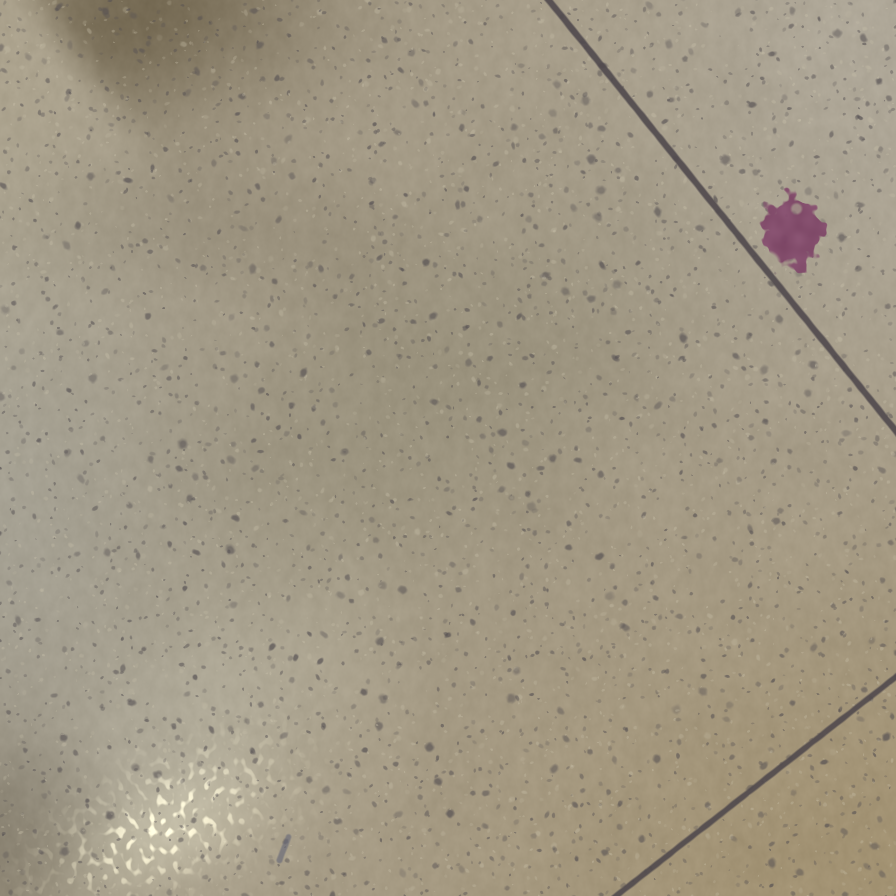
Write a WebGL 1 fragment shader that draws this texture.

```glsl
precision highp float;
// Speckled stone floor with two dark joints, a plum stain, a shadow and a glossy glow.
uniform vec2 u_resolution;

vec2 hash2(vec2 p) {
  vec3 q = fract(p.xyx * vec3(0.1031, 0.1030, 0.0973));
  q += dot(q, q.yzx + 33.33);
  return fract((q.xx + q.yz) * q.zy);
}

float gradientDot(vec2 cell, vec2 offset, vec2 local) {
  float angle = 6.2832 * hash2(cell + offset + 71.0).x;
  return dot(vec2(cos(angle), sin(angle)), local - offset);
}

// Gradient noise, roughly -0.7 to 0.7
float noise(vec2 p) {
  vec2 cell = floor(p), f = fract(p);
  vec2 w = f * f * f * (f * (f * 6.0 - 15.0) + 10.0);
  float low = mix(gradientDot(cell, vec2(0.0), f), gradientDot(cell, vec2(1.0, 0.0), f), w.x);
  float high = mix(gradientDot(cell, vec2(0.0, 1.0), f), gradientDot(cell, vec2(1.0), f), w.x);
  return mix(low, high, w.y);
}

float fbm(vec2 p) {
  float sum = 0.0, amp = 0.6;
  for (int i = 0; i < 4; i++) {
    sum += amp * noise(p);
    p = mat2(1.6, 1.2, -1.2, 1.6) * p + 13.7;
    amp *= 0.55;
  }
  return sum;
}

mat2 rotation(float a) {
  return mat2(cos(a), sin(a), -sin(a), cos(a));
}

// Soft elliptical falloff, tilted by an angle
float glow(vec2 p, vec2 centre, vec2 radius, float angle) {
  vec2 d = rotation(-angle) * (p - centre) / radius;
  return exp(-dot(d, d));
}

// One scattered, irregular grain per cell; density is the share of filled cells
float grains(vec2 p, float cells, float density, float size, float seed) {
  vec2 q = rotation(seed) * p * cells + seed * 17.0;
  vec2 cell = floor(q);
  vec2 place = hash2(cell + seed), kind = hash2(cell + seed + 43.0);
  vec2 d = rotation(6.2832 * kind.y) * (fract(q) - mix(vec2(0.25), vec2(0.75), place));
  d.x *= mix(1.0, 1.8, place.y);
  float radius = size * mix(0.55, 1.25, fract(kind.x * 57.0));
  float dist = length(d) + 0.05 * noise(q * 6.0);
  float strength = mix(0.35, 1.0, fract(kind.y * 31.0));
  return step(kind.x, density) * strength * smoothstep(radius, radius * 0.35, dist);
}

float segment(vec2 p, vec2 a, vec2 b) {
  vec2 ab = b - a;
  return length(p - a - ab * clamp(dot(p - a, ab) / dot(ab, ab), 0.0, 1.0));
}

float joint(vec2 p, vec2 a, vec2 b, float halfWidth) {
  float dist = segment(p, a, b) + 0.0006 * noise(p * 70.0);
  return smoothstep(halfWidth + 0.0016, halfWidth - 0.0012, dist);
}

// Broad light and colour across the floor
vec3 floorTone(vec2 p) {
  vec3 c = vec3(0.648, 0.610, 0.530);
  c += vec3(0.035, 0.045, 0.065) * glow(p, vec2(1.0, 0.98), vec2(0.28, 0.42), 0.0);
  c += vec3(0.000, 0.020, 0.045) * glow(p, vec2(0.0, 0.42), vec2(0.22, 0.36), 0.0);
  c += vec3(0.025, 0.025, 0.018) * glow(p, vec2(0.0, 0.86), vec2(0.16, 0.3), 0.0);
  c -= vec3(0.045, 0.038, 0.040) * glow(p, vec2(0.47, 0.55), vec2(0.3, 0.17), 0.5);
  c -= vec3(0.045, 0.045, 0.045) * glow(p, vec2(0.25, 0.75), vec2(0.2, 0.07), -0.15);
  c -= vec3(0.010, 0.035, 0.080) * glow(p, vec2(1.0, 0.0), vec2(0.5, 0.36), 0.3);
  c -= vec3(0.110, 0.110, 0.105) * glow(p, vec2(0.0, 0.06), vec2(0.11, 0.13), 0.0);
  c += vec3(0.045, 0.055, 0.060) * glow(p, vec2(0.24, 0.19), vec2(0.2, 0.13), 0.7);
  c += vec3(0.090, 0.095, 0.085) * glow(p, vec2(0.18, 0.07), vec2(0.11, 0.055), 0.5);
  return c;
}

// Corner shadow: firm left rim, fading to the right
float shadow(vec2 p) {
  float rim = smoothstep(-0.025, 0.035, dot(p - vec2(0.09, 0.92), vec2(0.81, 0.59)));
  return rim * glow(p, vec2(0.16, 0.99), vec2(0.18, 0.12), 0.15);
}

float stain(vec2 p, vec2 centre) {
  vec2 d = p - centre;
  float dist = length(d * vec2(1.0, 0.92)) + 0.022 * noise(p * 55.0) + 0.008 * noise(p * 130.0);
  float body = smoothstep(0.036, 0.031, dist);
  float gap = smoothstep(0.008, 0.004, length(d - vec2(0.006, 0.027)));
  float notch = smoothstep(0.016, 0.010, length(d - vec2(-0.026, -0.034)));
  return body * (1.0 - 0.7 * gap) * (1.0 - notch);
}

void main() {
  vec2 p = gl_FragCoord.xy / u_resolution;
  vec3 color = floorTone(p);
  color = mix(color, vec3(0.43, 0.385, 0.295), 0.85 * shadow(p));

  // Mottling and fine grain
  color += 0.022 * fbm(p * 9.0) + 0.035 * fbm(p * vec2(75.0, 55.0));

  // Pale and dark aggregate at several sizes
  for (int i = 0; i < 3; i++) {
    float level = float(i);
    float cells = 34.0 + 17.0 * level;
    float pale = grains(p, cells + 9.0, 0.24, 0.19, 2.3 + level);
    float dark = grains(p, cells, 0.36, 0.21, 0.4 + level);
    color = mix(color, vec3(0.79, 0.76, 0.67), 0.38 * pale);
    color = mix(color, vec3(0.33, 0.31, 0.32), (0.7 - 0.1 * level) * dark);
  }

  // Glints in the glossy patch
  float gloss = glow(p, vec2(0.18, 0.075), vec2(0.12, 0.055), 0.5);
  float glint = smoothstep(0.08, 0.42, noise(p * vec2(115.0, 90.0)));
  color += vec3(0.30, 0.30, 0.26) * gloss * glint;

  // Stain, blue scratch and joints
  color = mix(color, vec3(0.51, 0.29, 0.42) + 0.05 * noise(p * 60.0), 0.95 * stain(p, vec2(0.883, 0.740)));
  float scratch = joint(p, vec2(0.312, 0.040), vec2(0.322, 0.066), 0.003);
  color = mix(color, vec3(0.38, 0.39, 0.46), 0.6 * scratch);
  float joints = max(joint(p, vec2(0.610, 1.003), vec2(1.003, 0.515), 0.0034),
                     joint(p, vec2(0.685, -0.002), vec2(1.003, 0.247), 0.0030));
  color = mix(color, vec3(0.31, 0.285, 0.30), 0.9 * joints);

  gl_FragColor = vec4(clamp(color, 0.0, 1.0), 1.0);
}
```
